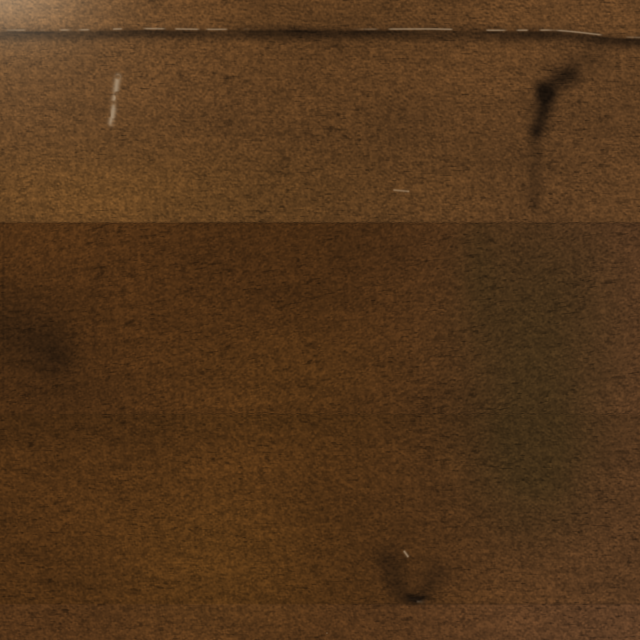
Write a Shadertoy shader that draws this texture.

```glsl
const vec3 UPPER_WOOD  = vec3(0.352, 0.234, 0.124);
const vec3 MIDDLE_WOOD = vec3(0.288, 0.178, 0.080);
const vec3 LOWER_WOOD  = vec3(0.296, 0.184, 0.080);
const vec3 EDGE_WOOD   = vec3(0.320, 0.202, 0.100);
const vec3 GOLD_TINT   = vec3(0.050, 0.038, 0.010);
const vec3 RIGHT_TINT  = vec3(0.036, 0.036, 0.046);
const vec3 OLIVE_STAIN = vec3(0.232, 0.174, 0.088);
const vec3 KNOT_DARK   = vec3(0.095, 0.065, 0.040);
const vec3 SCRATCH     = vec3(0.660, 0.570, 0.460);
const vec3 SHEEN       = vec3(0.260, 0.255, 0.240);
const float GROOVE_Y = 0.946;
const float SEAM_HIGH = 0.652;
const float SEAM_MID = 0.353;
const float SEAM_LOW = 0.056;
const vec2 GRAIN_SCALE = vec2(230.0, 310.0);
const vec2 PORE_SCALE = vec2(95.0, 290.0);
const float GRAIN_CONTRAST = 0.50;
const float PORE_DEPTH = 0.20;
const mat2 TURN = mat2(0.8, 0.6, -0.6, 0.8);

float hash(vec2 p) {
    return fract(sin(dot(p, vec2(127.1, 311.7))) * 43758.5453);
}

float noise(vec2 p) {
    vec2 i = floor(p), f = fract(p);
    f = f * f * (3.0 - 2.0 * f);
    return mix(mix(hash(i), hash(i + vec2(1, 0)), f.x),
               mix(hash(i + vec2(0, 1)), hash(i + vec2(1, 1)), f.x), f.y);
}

// Each octave is turned so that no lattice lines show
float fbm(vec2 p) {
    float sum = 0.0, weight = 0.5;
    for (int i = 0; i < 4; i++) {
        p = TURN * p * 2.03 + 17.3;
        sum += weight * noise(p * 0.5);
        weight *= 0.5;
    }
    return sum / 0.9375;
}

// Soft round spot, 1 at the centre
float spot(vec2 p, vec2 center, vec2 radius) {
    vec2 d = (p - center) / radius;
    return exp(-dot(d, d));
}

// Soft stroke between two points
float stroke(vec2 p, vec2 a, vec2 b, float width) {
    vec2 ab = b - a;
    float t = clamp(dot(p - a, ab) / dot(ab, ab), 0.0, 1.0);
    float d = length(p - a - t * ab) / width;
    return exp(-d * d);
}

// 1 above the height y, with a smooth edge
float above(float y, float height) {
    return smoothstep(-0.0015, 0.0015, y - height);
}

vec3 planks(vec2 p) {
    float upper = above(p.y, SEAM_HIGH);
    vec3 wood = mix(EDGE_WOOD, LOWER_WOOD, above(p.y, SEAM_LOW));
    wood = mix(wood, MIDDLE_WOOD, above(p.y, SEAM_MID));
    wood = mix(wood, UPPER_WOOD, upper);
    wood += GOLD_TINT * (0.8 * upper * spot(p, vec2(0.2, 0.69), vec2(0.4, 0.08))
          + 0.7 * spot(p, vec2(0.34, 0.12), vec2(0.16, 0.13))
          + 0.5 * spot(p, vec2(0.45, 0.40), vec2(0.2, 0.1)));
    wood += RIGHT_TINT * smoothstep(0.45, 1.0, p.x) * (1.0 - 0.75 * upper);
    wood *= 1.0 - 0.10 * smoothstep(SEAM_MID - 0.09, SEAM_MID, p.y) * (1.0 - above(p.y, SEAM_MID));
    // Cloudy stain and faint streaks along the boards
    wood *= 0.87 + 0.26 * fbm(p * vec2(4.0, 6.0));
    wood *= 0.93 + 0.14 * fbm(p * vec2(9.0, 50.0) + 9.0);
    return wood;
}

float grain(vec2 p) {
    float slant = 0.12 * above(p.y, SEAM_MID) * (1.0 - above(p.y, SEAM_HIGH));
    vec2 q = vec2(p.x + 0.05 * p.y, p.y - slant * p.x + 0.004 * noise(p * 30.0));
    float speckle = 0.55 * noise(q * GRAIN_SCALE) + 0.45 * noise(TURN * q * 330.0 + 5.0);
    float flecks = noise(q * vec2(60.0, 170.0) + 70.0) - 0.5;
    float pores = smoothstep(0.64, 0.95, noise(q * PORE_SCALE + 31.0));
    pores *= 0.35 + 0.65 * smoothstep(0.35, 0.7, fbm(q * vec2(14.0, 32.0)));
    return 1.01 + GRAIN_CONTRAST * (speckle - 0.5) + 0.10 * flecks - PORE_DEPTH * pores;
}

void mainImage(out vec4 fragColor, in vec2 fragCoord) {
    vec2 p = fragCoord / iResolution.xy;
    vec2 warped = p + 0.020 * (vec2(fbm(p * 20.0), fbm(p * 20.0 + 40.0)) - 0.5);
    vec3 color = planks(p);

    // Olive stain on the right and smoky patches on the left
    float olive = 0.7 * spot(warped, vec2(0.84, 0.47), vec2(0.12, 0.19))
                + 0.7 * spot(warped, vec2(0.83, 0.28), vec2(0.08, 0.10))
                + 0.3 * spot(warped, vec2(0.75, 0.58), vec2(0.03, 0.10));
    color = mix(color, OLIVE_STAIN, min(olive, 0.75) * (1.0 - above(p.y, SEAM_HIGH)));
    float smoke = 0.36 * spot(warped, vec2(0.085, 0.452), vec2(0.035, 0.04))
                + 0.36 * spot(warped, vec2(0.02, 0.49), vec2(0.07, 0.06))
                + 0.16 * spot(warped, vec2(0.14, 0.39), vec2(0.13, 0.05));

    // Knots: a hooked one with a tail, and a forked one
    float hook = 0.75 * stroke(warped, vec2(0.842, 0.80), vec2(0.853, 0.848), 0.016)
               + 0.55 * stroke(warped, vec2(0.855, 0.855), vec2(0.888, 0.880), 0.020)
               + 0.25 * stroke(warped, vec2(0.89, 0.885), vec2(0.93, 0.92), 0.022)
               + 0.28 * stroke(warped, vec2(0.835, 0.68), vec2(0.838, 0.79), 0.010);
    float fork = 0.45 * stroke(warped, vec2(0.608, 0.125), vec2(0.632, 0.075), 0.019)
               + 0.35 * stroke(warped, vec2(0.668, 0.070), vec2(0.685, 0.105), 0.016)
               + 0.9 * spot(warped, vec2(0.653, 0.065), vec2(0.014, 0.007));
    color = mix(color, KNOT_DARK, min(smoke + hook + fork, 0.92));

    // Board seams and the groove with its soft shadow
    float seams = 0.16 * stroke(p, vec2(0.0, SEAM_HIGH), vec2(1.0, SEAM_HIGH), 0.002)
                + 0.08 * stroke(p, vec2(0.0, SEAM_MID), vec2(1.0, SEAM_MID), 0.002)
                + 0.16 * stroke(p, vec2(0.55, SEAM_LOW), vec2(1.0, SEAM_LOW), 0.002)
                + 0.14 * stroke(p, vec2(0.005, 0.38), vec2(0.005, SEAM_HIGH), 0.002)
                + 0.14 * stroke(warped, vec2(0.145, 0.45), vec2(0.155, 0.64), 0.004);
    float grooveY = GROOVE_Y - 0.012 * smoothstep(0.85, 1.0, p.x) + 0.003 * (noise(vec2(p.x * 9.0, 2.0)) - 0.5);
    float depth = (p.y - grooveY) / (0.008 + 0.004 * noise(vec2(p.x * 7.0, 5.0)));
    float crack = (p.y - grooveY - 0.004) / 0.0022;
    seams += (0.42 + 0.25 * noise(vec2(p.x * 12.0, 8.0))) * exp(-depth * depth);
    seams += 0.35 * noise(vec2(p.x * 30.0, 4.0)) * exp(-crack * crack);
    color = mix(color, KNOT_DARK, min(seams, 0.88));

    color *= grain(p);

    // Sheen in the corner, chipped groove lip and scratches
    color += SHEEN * (spot(p, vec2(-0.02, 1.02), vec2(0.16, 0.08)) + 0.22 * spot(p, vec2(0.0, 0.92), vec2(0.25, 0.16)));
    float lip = exp(-pow((p.y - grooveY - 0.008) / 0.0017, 2.0));
    lip *= smoothstep(0.4, 0.7, noise(vec2(p.x * 60.0, 3.0))) * smoothstep(0.25, 0.6, noise(vec2(p.x * 8.0, 6.0)));
    float chips = smoothstep(0.2, 0.7, noise(p * vec2(130.0, 150.0)));
    float marks = 0.85 * (0.25 + 0.75 * chips) * stroke(p, vec2(0.184, 0.880), vec2(0.174, 0.808), 0.005)
                + 0.5 * stroke(p, vec2(0.616, 0.703), vec2(0.638, 0.701), 0.0018)
                + 0.7 * stroke(p, vec2(0.632, 0.138), vec2(0.637, 0.131), 0.0022)
                + 0.6 * chips * spot(p, vec2(0.650, 0.060), vec2(0.009, 0.003));
    float dust = step(0.9988, hash(floor(p * 230.0))) * smoothstep(0.4, 0.1, length(fract(p * 230.0) - 0.5));
    color = mix(color, SCRATCH, min(marks + 0.6 * lip + 0.4 * dust, 0.9));

    fragColor = vec4(clamp(color, 0.0, 1.0), 1.0);
}
```
